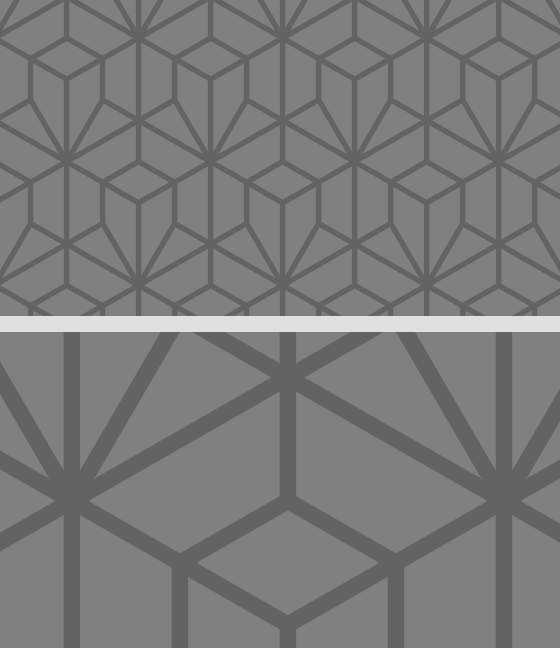
Top, the full canvas; bottom, a detail of the centre.
Give the GLSL for this pattern, as a Shadertoy shader.

```glsl
const vec3 GROUND_COLOR = vec3(0.5);
const vec3 LINE_COLOR = vec3(0.39);
const float LINE_WIDTH = 0.0174;               // in canvas heights
const vec2 TILE_SIZE = vec2(0.4558, 0.7824);   // in canvas heights
const vec2 STAR_ORIGIN = vec2(0.6665, 0.4884); // centre of one star
const vec2 GRID = vec2(4.0, 12.0);             // lattice steps per tile
const vec2 STEP_SIZE = TILE_SIZE / GRID;

// Distance to a segment whose ends are given in lattice steps
float segment(vec2 p, vec2 a, vec2 b) {
    vec2 pa = (p - a) * STEP_SIZE;
    vec2 ba = (b - a) * STEP_SIZE;
    return length(pa - ba * clamp(dot(pa, ba) / dot(ba, ba), 0.0, 1.0));
}

// Fold the plane into the strip x in [0, 2], y in [0, 6)
vec2 foldToStrip(vec2 p) {
    p.x = abs(mod(p.x + 2.0, 4.0) - 2.0);
    p.y = mod(p.y, 12.0);
    return p.y < 6.0 ? p : vec2(2.0 - p.x, p.y - 6.0);
}

float latticeDistance(vec2 p) {
    vec2 star = vec2(0.0);
    vec2 nextStar = vec2(2.0, 6.0);
    vec2 node = vec2(2.0, 2.0);
    vec2 rayTip = vec2(1.0, 3.0);
    vec2 rhombBase = vec2(0.0, 4.0);
    vec2 rhombSide = vec2(1.0, 5.0);
    vec2 rhombTop = vec2(0.0, 6.0);
    vec2 lowerSide = vec2(1.0, -1.0);
    vec2 lowerTop = vec2(2.0, 0.0);

    // Uprights
    float d = segment(p, star, rhombBase);
    d = min(d, segment(p, lowerTop, nextStar));
    d = min(d, segment(p, rayTip, rhombSide));

    // Star rays and node arms
    d = min(d, segment(p, star, rayTip));
    d = min(d, segment(p, star, node));
    d = min(d, segment(p, rayTip, node));

    // Rhombus sides, continued to the neighbouring star
    d = min(d, segment(p, rhombBase, nextStar));
    d = min(d, segment(p, rhombSide, rhombTop));

    // Strokes that overlap the strip from outside
    d = min(d, segment(p, star, lowerSide));
    d = min(d, segment(p, lowerSide, lowerTop));
    return min(d, segment(p, nextStar, vec2(0.0, 8.0)));
}

void mainImage(out vec4 fragColor, in vec2 fragCoord) {
    vec2 uv = fragCoord / iResolution.y;
    vec2 p = foldToStrip((uv - STAR_ORIGIN) / STEP_SIZE);

    float edge = latticeDistance(p) - 0.5 * LINE_WIDTH;
    float pixel = 1.0 / iResolution.y;
    float line = 1.0 - smoothstep(-0.6 * pixel, 0.6 * pixel, edge);

    fragColor = vec4(mix(GROUND_COLOR, LINE_COLOR, line), 1.0);
}
```
